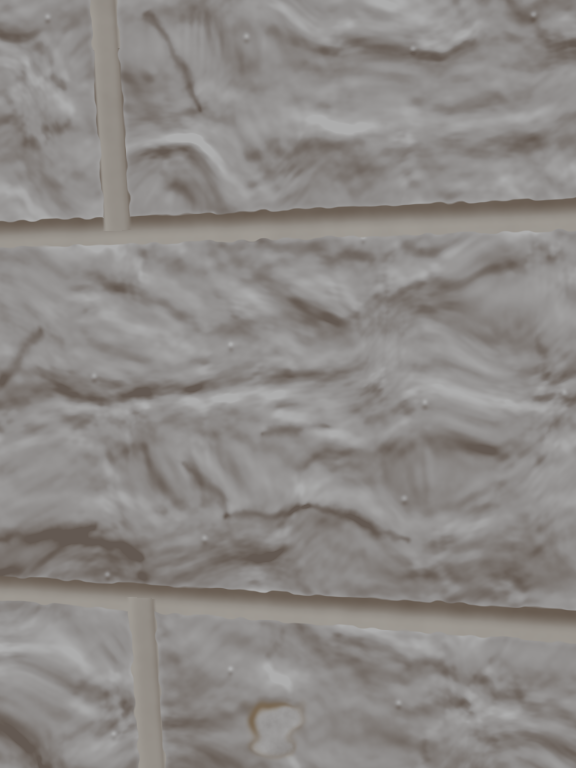
A WebGL 2 fragment shader for this texture:

```glsl
#version 300 es
precision highp float;
// Painted stone-look bricks in running bond, seen at a slight angle.
// Joints come from a skewed row and column grid; the cleft faces are a noise
// relief lit from above, with creases, paint beads and one chipped spot.
uniform vec2 u_resolution;
out vec4 outColor;

const vec3 SHADOW = vec3(0.39, 0.35, 0.32);
const vec3 PAINT = vec3(0.56, 0.55, 0.545);
const vec3 LIGHT = vec3(0.68, 0.68, 0.68);
const vec3 BARE = vec3(0.45, 0.37, 0.27);
const float BRICK_LENGTH = 1.3;
const float ROW_GAP = 0.019;
const float COLUMN_GAP = 0.017;

float hash(vec2 p) {
  vec3 q = fract(p.xyx * 0.1031);
  q += dot(q, q.yzx + 33.33);
  return fract((q.x + q.y) * q.z);
}

float noise(vec2 p) {
  vec2 i = floor(p), f = fract(p);
  f = f * f * f * (f * (f * 6.0 - 15.0) + 10.0);
  return mix(mix(hash(i), hash(i + vec2(1, 0)), f.x),
             mix(hash(i + vec2(0, 1)), hash(i + vec2(1, 1)), f.x), f.y);
}

float fbm(vec2 p) {
  float sum = 0.0, gain = 0.5;
  for (int i = 0; i < 5; i++) {
    sum += gain * noise(p);
    p = mat2(1.6, 1.2, -1.2, 1.6) * p + 7.3;
    gain *= 0.48;
  }
  return sum;
}

float bell(float x, float width) {
  return exp(-x * x / (width * width));
}

// Row coordinate (x) and row height (y): rows fan out to the right.
vec2 rowAt(vec2 p) {
  float low = 0.234 - 0.067 * p.x;
  float rise = 0.460 + 0.104 * p.x;
  return vec2((p.y - low) / rise, rise);
}

// Signed offsets from the nearest column joint (x) and row joint (y).
vec2 jointOffset(vec2 p) {
  vec2 row = rowAt(p);
  float stagger = 0.5 * mod(floor(row.x) + 1.0, 2.0);
  float column = (p.x - 0.198 + 0.064 * p.y) / BRICK_LENGTH + stagger;
  return vec2((column - round(column)) * BRICK_LENGTH,
              (row.x - round(row.x)) * row.y);
}

// Distance inside a brick, negative in the joints.
float brickDepth(vec2 p) {
  vec2 d = abs(jointOffset(p)) - vec2(COLUMN_GAP, ROW_GAP + 0.006 * (p.x - 0.4));
  return min(d.x, d.y);
}

float relief(vec2 p) {
  vec2 warp = vec2(noise(p * 9.0), noise(p * 9.0 + 31.0)) - 0.5;
  float stone = fbm((p + 0.07 * warp) * vec2(6.5, 9.0) + 3.0);
  float ledge = smoothstep(0.44, 0.53, stone) * 0.05;
  float bevel = smoothstep(0.0, 0.10, brickDepth(p) + 0.08 * warp.y);
  return stone * 0.75 + ledge + bevel * 0.16;
}

// Dark fold from a to b with a soft lit shoulder above it.
float crease(vec2 p, vec2 a, vec2 b, float width) {
  vec2 ab = b - a;
  float t = clamp(dot(p - a, ab) / dot(ab, ab), 0.0, 1.0);
  float taper = width * (0.6 + 1.6 * t * (1.0 - t));
  float d = length(p - a - ab * t);
  float shoulder = length(p - a - ab * t - vec2(0.012, 0.026));
  return 0.4 * bell(shoulder, 0.022) - 0.75 * bell(d, taper);
}

float creases(vec2 p) {
  p += 0.035 * (vec2(fbm(p * 14.0), fbm(p * 14.0 + 19.0)) - 0.48);
  float tone = crease(p, vec2(0.24, 0.40), vec2(0.29, 0.328), 0.008);
  tone += crease(p, vec2(0.29, 0.326), vec2(0.40, 0.342), 0.009);
  tone += crease(p, vec2(0.40, 0.342), vec2(0.53, 0.298), 0.007);
  tone += crease(p, vec2(0.195, 0.975), vec2(0.267, 0.863), 0.007);
  tone += crease(p, vec2(0.32, 0.80), vec2(0.52, 0.825), 0.013);
  tone += crease(p, vec2(0.0, 0.508), vec2(0.052, 0.564), 0.010);
  tone += crease(p, vec2(0.35, 0.428), vec2(0.42, 0.44), 0.008);
  return tone + crease(p, vec2(0.0, 0.295), vec2(0.12, 0.318), 0.009);
}

// Small paint beads, one per jittered cell, lit above and shaded below.
float beads(vec2 p, float cell) {
  vec2 id = floor(p / cell);
  vec2 centre = (id + 0.2 + 0.6 * vec2(hash(id + 5.0), hash(id + 47.0))) * cell;
  float below = length(p - centre + vec2(0.0, 0.006));
  return 0.9 * bell(length(p - centre), 0.0035) - 0.4 * bell(below, 0.004);
}

vec3 toneColor(float tone) {
  vec3 dark = mix(PAINT, SHADOW, clamp(-tone, 0.0, 1.0));
  return mix(dark, LIGHT, clamp(tone, 0.0, 1.0));
}

void main() {
  vec2 p = gl_FragCoord.xy / u_resolution.y;
  float pixel = 1.0 / u_resolution.y;
  vec2 offset = jointOffset(p);
  float depth = brickDepth(p) + 0.005 * (noise(p * 70.0) - 0.5);

  // Cleft brick face
  vec2 toLight = vec2(0.004, 0.012);
  float face = 7.5 * (relief(p) - relief(p + toLight)) + creases(p);
  face += 0.14 * (fbm(p * 90.0) - 0.48) + beads(p, 0.21);
  face += 0.25 * bell(depth, 0.004) + 0.25 * (p.y - 0.55);
  vec3 brick = toneColor(face - 0.02);

  // Chipped spot with a bare rim
  vec2 fromChip = p - vec2(0.358, 0.056);
  float chip = length(fromChip) - 0.034 + 0.022 * (noise(p * 45.0) - 0.5);
  float upperLeft = smoothstep(-0.01, 0.035, fromChip.y - fromChip.x);
  vec3 patchColor = toneColor(0.3 + 1.4 * (fbm(p * 38.0) - 0.48));
  brick = mix(brick, patchColor, smoothstep(0.003, -0.003, chip));
  brick = mix(brick, BARE, bell(chip, 0.005) * (0.2 + 0.6 * upperLeft));

  // Joints: shadow below each row, pale lip above the next
  float across = offset.y / ROW_GAP;
  float rowTone = mix(0.35, -0.9, smoothstep(-0.6, 0.9, across));
  float columnTone = 0.05 + 0.3 * bell(offset.x + COLUMN_GAP, 0.008)
                   - 0.35 * bell(offset.x - COLUMN_GAP, 0.006);
  float inColumn = smoothstep(0.003, -0.003, abs(offset.x) - COLUMN_GAP);
  float jointTone = mix(rowTone, columnTone, inColumn) + 0.25 * (fbm(p * 30.0) - 0.48);
  vec3 joint = toneColor(jointTone) * vec3(1.02, 1.0, 0.96);

  outColor = vec4(mix(joint, brick, smoothstep(-pixel, pixel, depth)), 1.0);
}
```
